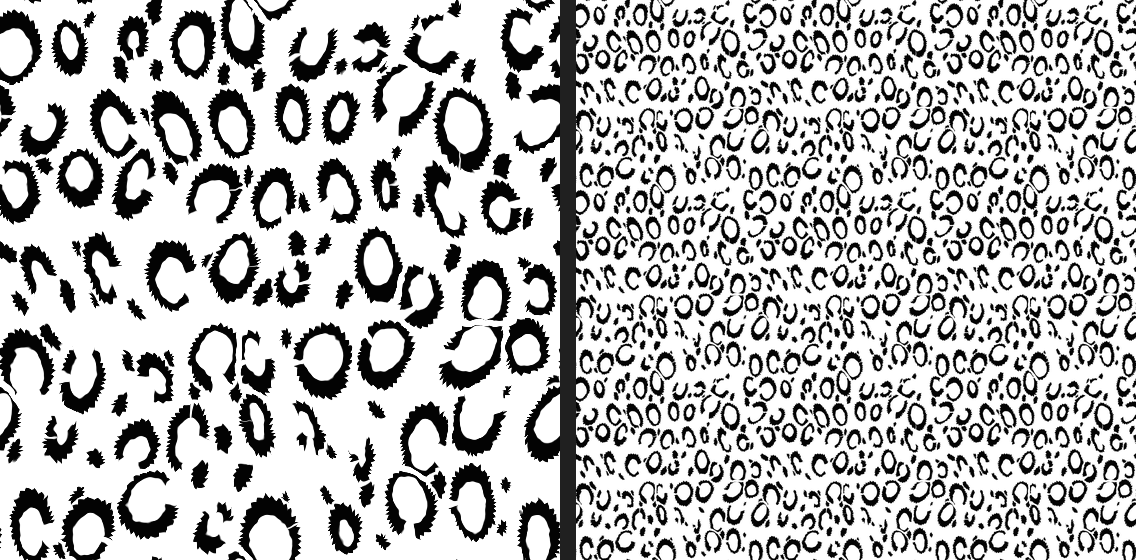
Left, the tile; right, the same tile 3 across and 3 down.
Write a Shadertoy shader that draws this pattern.

```glsl
const float TAU = 6.2831853;
const vec2 ROSETTE_GRID = vec2(9.0, 7.0);
const vec2 SPOT_GRID = vec2(14.0, 12.0);
const vec3 PAPER = vec3(1.0);
const vec3 INK = vec3(0.01);

vec4 hash4(vec2 p) {
    vec4 q = fract(p.xyxy * vec4(0.1031, 0.1030, 0.0973, 0.1099));
    q += dot(q, q.wzxy + 33.33);
    return fract((q.xxyz + q.yzzw) * q.zywx);
}

// Value noise in two channels, from -0.5 to 0.5, repeating once per canvas
vec2 wrapNoise(vec2 p, float period) {
    p *= period;
    vec2 i = floor(p), f = fract(p);
    f = f * f * (3.0 - 2.0 * f);
    vec2 a = hash4(mod(i, period) + 7.0).xy;
    vec2 b = hash4(mod(i + vec2(1, 0), period) + 7.0).xy;
    vec2 c = hash4(mod(i + vec2(0, 1), period) + 7.0).xy;
    vec2 d = hash4(mod(i + 1.0, period) + 7.0).xy;
    return mix(mix(a, b, f.x), mix(c, d, f.x), f.y) - 0.5;
}

vec2 rotate(vec2 p, float angle) {
    float c = cos(angle), s = sin(angle);
    return vec2(c * p.x - s * p.y, s * p.x + c * p.y);
}

float ellipse(vec2 p, vec2 radii) {
    float k = length(p / radii) + 0.001;
    return k * (k - 1.0) / (length(p / (radii * radii)) + 0.001);
}

// Slanted teeth around a centre, 0 to 1
float furTeeth(vec2 p, float count, float phase) {
    float t = fract(atan(p.y, p.x + 1e-5) / TAU * count + phase);
    return min(t / 0.72, (1.0 - t) / 0.28);
}

float wedge(vec2 p, float angle, float halfWidth) {
    vec2 dir = vec2(cos(angle), sin(angle));
    float away = acos(clamp(dot(p, dir) / (length(p) + 1e-5), -1.0, 1.0));
    return (away - halfWidth) * length(p);
}

// x: distance to the plain outline, y: distance to the broken furry ring
vec2 rosette(vec2 p, vec4 shape, vec4 cut, float roughness) {
    p = rotate(p, (shape.z - 0.5) * 0.7);
    float heavySide = shape.w < 0.5 ? -1.0 : 1.0;
    vec2 radii = mix(vec2(0.027, 0.041), vec2(0.050, 0.069), shape.x);
    radii.x *= mix(0.70, 1.08, sqrt(shape.y));
    float outline = ellipse(p, radii);
    float teeth = furTeeth(p, floor(radii.y * 480.0), roughness * 1.2);
    vec2 holeRadii = max(radii - vec2(0.0145, 0.021), vec2(0.004));
    float hole = ellipse(p + vec2(0.0, heavySide * 0.13 * radii.y), holeRadii);
    float ring = max(outline + 0.002 - 0.006 * teeth, -hole + 0.004 * roughness);
    float gapAngle = -heavySide * TAU * 0.25 + (cut.x - 0.5) * 3.2;
    ring = max(ring, -wedge(p, gapAngle, mix(-0.4, 0.9, cut.y)));
    ring = max(ring, -wedge(p, gapAngle + 1.3 + 2.0 * cut.z, mix(-0.3, 0.35, cut.w)));
    return vec2(outline, ring);
}

float rowStagger(float row, float rows) {
    return fract(mod(row, rows) * 0.43);
}

vec2 cellAt(vec2 p, vec2 grid, vec2 offset) {
    float row = floor(p.y * grid.y) + offset.y;
    return vec2(floor(p.x * grid.x - rowStagger(row, grid.y)) + offset.x, row);
}

vec2 cellCentre(vec2 cell, vec2 grid, vec2 jitter) {
    return (cell + 0.5 + vec2(rowStagger(cell.y, grid.y), 0.0) + (jitter - 0.5) * 0.4) / grid;
}

// x: nearest outline, y: ring ink kept clear of its neighbours
vec2 rosetteField(vec2 p, float roughness) {
    float nearest = 1.0, second = 1.0, ring = 1.0;
    for (int k = 0; k < 9; k++) {
        vec2 cell = cellAt(p, ROSETTE_GRID, vec2(k % 3 - 1, k / 3 - 1));
        vec2 id = mod(cell, ROSETTE_GRID) * 17.0;
        vec2 centre = cellCentre(cell, ROSETTE_GRID, hash4(id + 3.0).xy);
        vec2 d = rosette(p - centre, hash4(id + 211.0), hash4(id + 419.0), roughness);
        if (d.x < nearest) {
            second = nearest;
            nearest = d.x;
            ring = d.y;
        } else {
            second = min(second, d.x);
        }
    }
    return vec2(nearest, max(ring, 0.010 - (second - nearest)));
}

// Small upright flecks, sized to the room left between rosettes
float spotField(vec2 p, float roughness) {
    float ink = 1.0;
    for (int k = 0; k < 9; k++) {
        vec2 cell = cellAt(p, SPOT_GRID, vec2(k % 3 - 1, k / 3 - 1));
        vec4 rnd = hash4(mod(cell, SPOT_GRID) * 13.0 + 631.0);
        vec2 centre = cellCentre(cell, SPOT_GRID, rnd.xy);
        vec2 q = rotate(p - centre, (rnd.w - 0.6) * 1.2);
        if (length(q) > 0.045) continue;
        float size = min(0.009 + 0.010 * rnd.z, rosetteField(centre, 0.0).x - 0.002);
        if (size < 0.008) continue;
        float fleck = ellipse(q, size * vec2(0.72, 1.4));
        ink = min(ink, fleck + 0.002 - 0.005 * furTeeth(q, 9.0, roughness + rnd.x));
    }
    return ink;
}

void mainImage(out vec4 fragColor, in vec2 fragCoord) {
    vec2 uv = fragCoord / iResolution.xy;

    // Broad sway varies size and lean, fine noise ruffles the edges
    vec2 coarse = wrapNoise(uv, 42.0), fine = wrapNoise(uv, 112.0);
    vec2 sway = sin(TAU * vec2(uv.x + 2.0 * uv.y, 2.0 * uv.x - uv.y) + vec2(0.0, 1.0));
    vec2 p = uv + 0.014 * sway + 0.007 * coarse + 0.004 * fine;

    vec2 rosettes = rosetteField(p, coarse.x);
    float spots = max(spotField(p, coarse.y), 0.008 - rosettes.x);
    float ink = min(rosettes.y, spots);

    float softness = max(0.001, 0.7 / iResolution.y);
    fragColor = vec4(mix(INK, PAPER, smoothstep(-softness, softness, ink)), 1.0);
}
```
